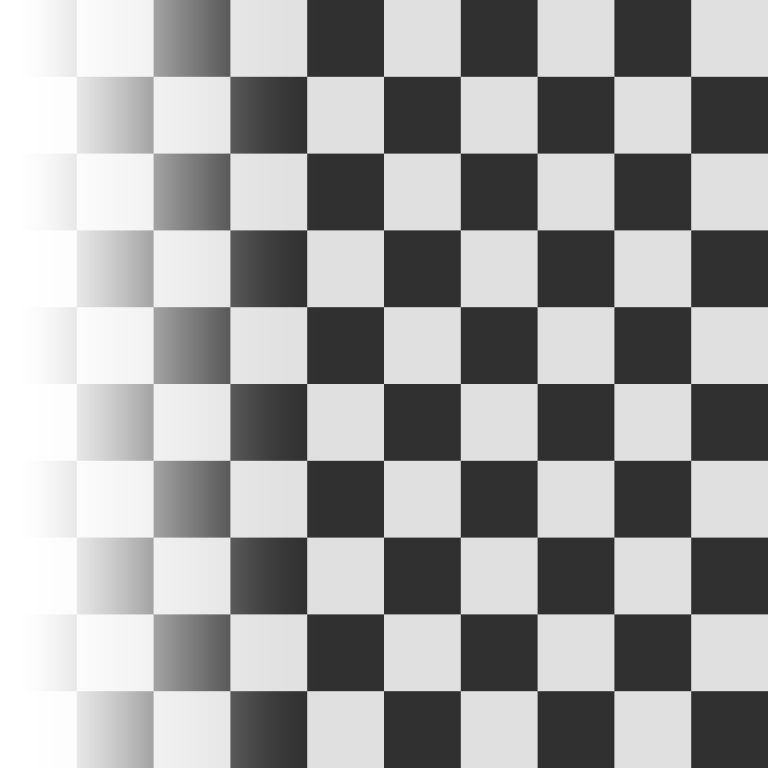
Reproduce this pattern procedurally as a Shadertoy shader.

```glsl
// Ten by ten grey checkerboard that fades to white along its left side.

// Signed square wave per axis: +1 in even cells, -1 in odd ones, with edges one pixel wide.
vec2 cellSign(vec2 cell, vec2 pixel) {
    vec2 edgeDistance = 0.5 - abs(fract(cell) - 0.5);
    vec2 parity = 1.0 - 2.0 * mod(floor(cell), 2.0);
    return parity * clamp(edgeDistance / (0.5 * pixel), 0.0, 1.0);
}

void mainImage(out vec4 fragColor, in vec2 fragCoord) {
    vec2 uv = fragCoord / iResolution.xy;

    // Checkerboard, with a light cell at the lower left
    vec2 wave = cellSign(uv * 10.0, 10.0 / iResolution.xy);
    float lightCell = 0.5 + 0.5 * wave.x * wave.y;
    vec3 board = mix(vec3(0.19), vec3(0.88), lightCell);

    // Smooth fade from white into the board
    float opacity = smoothstep(0.015, 0.415, uv.x);
    fragColor = vec4(mix(vec3(1.0), board, opacity), 1.0);
}
```
